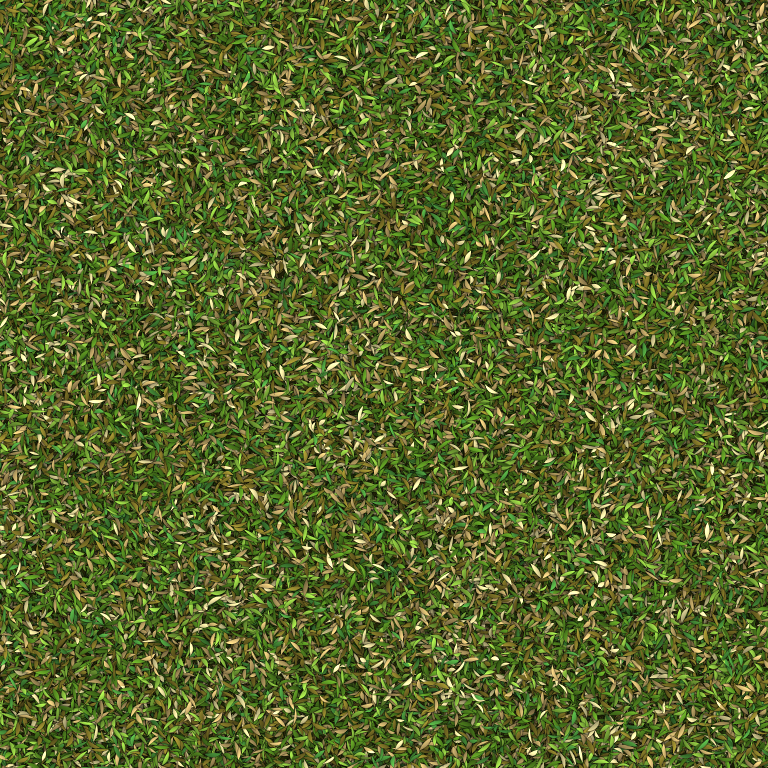
Write a WebGL 2 fragment shader that draws this texture.

```glsl
#version 300 es
precision highp float;
// Short mown turf: layered green, olive and straw blades over dark soil.

uniform vec2 u_resolution;
out vec4 fragColor;

const int LAYERS = 8;
const float CELL = 0.0125;                    // grid spacing, canvas units
const vec2 HALF_LENGTH = vec2(0.40, 0.95);    // min and max, in cells
const vec2 HALF_WIDTH = vec2(0.11, 0.23);     // min and max, in cells
const float BEND = 0.22;
const float SHADOW = 0.36;
const float SHADOW_REACH = 0.16;
const float PATCH_SCALE = 7.0;
const float PATCH_STRENGTH = 0.20;
const vec2 DEPTH_SHADE = vec2(0.52, 1.20);    // bottom and top layer

const vec3 SOIL = vec3(0.13, 0.14, 0.03);
const vec3 LEAF = vec3(0.29, 0.47, 0.11);
const vec3 COOL = vec3(0.25, 0.50, 0.20);
const vec3 BRIGHT = vec3(0.46, 0.63, 0.21);
const vec3 OLIVE = vec3(0.45, 0.41, 0.14);
const vec3 STRAW = vec3(0.67, 0.58, 0.36);
const vec3 PALE = vec3(0.82, 0.78, 0.55);

vec4 hash4(vec3 p) {
    vec4 q = fract(p.xyzx * vec4(0.1031, 0.1030, 0.0973, 0.1099));
    q += dot(q, q.wzxy + 33.33);
    return fract((q.xxyz + q.yzzw) * q.zywx);
}

float valueNoise(vec2 p) {
    vec2 i = floor(p);
    vec2 f = fract(p);
    f = f * f * (3.0 - 2.0 * f);
    float a = hash4(vec3(i, 91.0)).x;
    float b = hash4(vec3(i + vec2(1.0, 0.0), 91.0)).x;
    float c = hash4(vec3(i + vec2(0.0, 1.0), 91.0)).x;
    float d = hash4(vec3(i + 1.0, 91.0)).x;
    return mix(mix(a, b, f.x), mix(c, d, f.x), f.y);
}

mat2 rotation(float angle) {
    float c = cos(angle);
    float s = sin(angle);
    return mat2(c, s, -s, c);
}

vec3 bladeColor(float pick) {
    if (pick < 0.27) return LEAF;
    if (pick < 0.35) return COOL;
    if (pick < 0.55) return BRIGHT;
    if (pick < 0.76) return OLIVE;
    if (pick < 0.91) return STRAW;
    return PALE;
}

// Lays one curved, tapered blade over the colour below it.
vec3 addBlade(vec3 under, vec2 p, vec4 shape, vec4 tint, float depth, float dryness, float pixel) {
    float angle = 6.2832 * shape.z;
    vec2 dir = vec2(cos(angle), sin(angle));
    float halfLength = mix(HALF_LENGTH.x, HALF_LENGTH.y, shape.w);
    float halfWidth = mix(HALF_WIDTH.x, HALF_WIDTH.y, tint.x);
    float along = dot(p, dir) / halfLength;
    float side = dot(p, vec2(-dir.y, dir.x));
    side += BEND * (2.0 * tint.y - 1.0) * (along * along - 0.4);
    float edge = abs(side) - halfWidth * (1.0 - along * along);

    float cover = clamp(0.5 - edge / pixel, 0.0, 1.0);
    float shade = 1.0 - smoothstep(0.0, SHADOW_REACH, edge);
    under *= 1.0 - SHADOW * shade * step(abs(along), 1.2);

    vec3 color = bladeColor(clamp(tint.z + dryness, 0.0, 1.0));
    color *= mix(0.72, 1.22, tint.w) * mix(DEPTH_SHADE.x, DEPTH_SHADE.y, depth);
    color *= 0.96 + 0.16 * along + 0.10 * clamp(side / halfWidth, -1.0, 1.0);
    return mix(under, color, cover);
}

void main() {
    vec2 uv = gl_FragCoord.xy / u_resolution.y;
    float pixel = 1.0 / (u_resolution.y * CELL);

    // Broad patches shift the balance of fresh and dry blades.
    float clumps = 0.6 * valueNoise(uv * PATCH_SCALE) + 0.4 * valueNoise(uv * PATCH_SCALE * 3.7);
    float dryness = PATCH_STRENGTH * (clumps - 0.5);
    vec3 color = SOIL * (0.7 + 0.6 * valueNoise(uv / CELL * 1.5));

    // Each layer scatters one blade per cell of its own turned grid.
    for (int layer = 0; layer < LAYERS; layer++) {
        float level = float(layer);
        float depth = level / float(LAYERS - 1);
        vec2 p = rotation(level * 0.83 + 0.3) * uv / CELL + level * 17.37;
        vec2 cell = floor(p);
        for (int y = -1; y <= 1; y++) {
            for (int x = -1; x <= 1; x++) {
                vec2 id = cell + vec2(x, y);
                vec4 shape = hash4(vec3(id, level + 1.0));
                vec4 tint = hash4(vec3(id, level + 41.0));
                color = addBlade(color, p - id - shape.xy, shape, tint, depth, dryness, pixel);
            }
        }
    }
    fragColor = vec4(clamp(color, 0.0, 1.0), 1.0);
}
```
